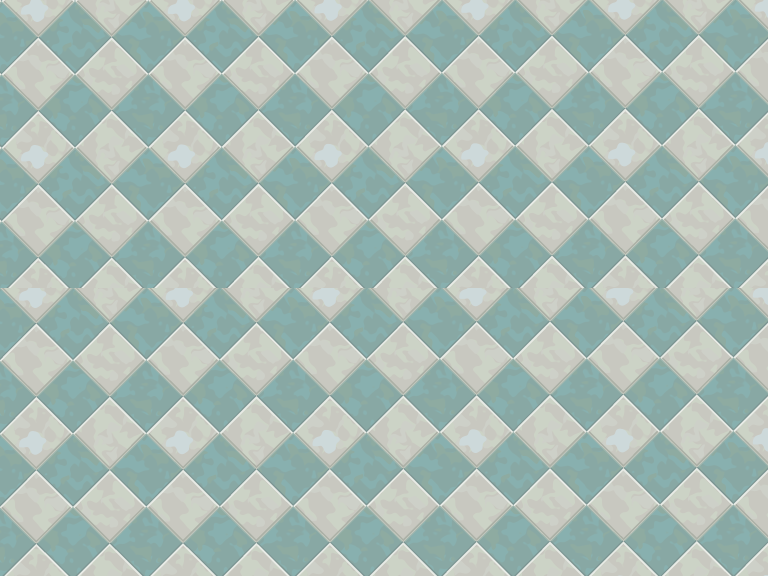
This pattern is drawn by a WebGL 1 fragment shader. Its source:

```glsl
precision highp float;
// Diagonal checkerboard of cream and teal glazed tiles with bevelled edges.
uniform vec2 u_resolution;

#define PERIOD 0.1274                 // tile diagonal, in canvas heights
#define ORIGIN vec2(0.1302, 0.0017)   // first tile corner from the top left
#define BAND_SHIFT vec2(0.027, 0.027) // offset of the lower half, in periods
#define TILT 0.004                    // slight rise of the rows to the right
#define HIGHLIGHT_WIDTH 0.034         // edge widths, in tile sides
#define SHADE_WIDTH 0.045
#define DARK_WIDTH 0.026
#define BLOTCH_SCALE 4.2
#define CREAM vec3(0.785, 0.783, 0.752)
#define TEAL vec3(0.535, 0.660, 0.645)

vec2 randomGradient(vec2 cell) {
  float angle = 6.2832 * fract(sin(dot(cell, vec2(127.1, 311.7))) * 43758.5);
  return vec2(cos(angle), sin(angle));
}

float gradientNoise(vec2 p) {
  vec2 i = floor(p);
  vec2 f = p - i;
  vec2 w = f * f * f * (f * (f * 6.0 - 15.0) + 10.0);
  float a = dot(randomGradient(i), f);
  float b = dot(randomGradient(i + vec2(1.0, 0.0)), f - vec2(1.0, 0.0));
  float c = dot(randomGradient(i + vec2(0.0, 1.0)), f - vec2(0.0, 1.0));
  float d = dot(randomGradient(i + 1.0), f - 1.0);
  return mix(mix(a, b, w.x), mix(c, d, w.x), w.y);
}

// Crisp-edged patch where the noise exceeds a level
float patchMask(float n, float level) {
  return smoothstep(level - 0.025, level + 0.025, n);
}

// Mottled glaze: eight tile variants recur every two columns and two rows
vec3 glaze(vec2 local, vec2 variant, float isTeal) {
  vec2 p = local * BLOTCH_SCALE + variant * vec2(17.0, 29.0) + 5.0;
  float wobble = gradientNoise(p * 1.7 + 40.0);
  float broad = gradientNoise(p + 0.6 * wobble);
  float small = gradientNoise(p * 1.25 + 71.0 + 0.5 * wobble);

  vec3 teal = mix(TEAL, vec3(0.535, 0.690, 0.685), patchMask(broad, 0.10));
  teal = mix(teal, vec3(0.555, 0.670, 0.630), patchMask(small, 0.24));

  vec3 cream = mix(CREAM, vec3(0.800, 0.828, 0.775), patchMask(broad, 0.06));
  cream = mix(cream, vec3(0.805, 0.815, 0.785), patchMask(small, 0.24));

  // Pale blue pool on one cream variant
  float isPool = 1.0 - step(0.5, distance(variant, vec2(2.0, 0.0)));
  vec2 pool = (local - vec2(-0.04, 0.12)) / vec2(0.16, 0.13);
  float poolMask = patchMask(1.0 - length(pool) + 0.7 * wobble, 0.0);
  cream = mix(cream, vec3(0.805, 0.850, 0.855), isPool * poolMask);
  return mix(cream, teal, isTeal);
}

// Highlight above and shade below each cream tile, dark rim under each teal
vec3 bevel(vec3 color, vec2 f, float isTeal) {
  float upper = min(f.x, 1.0 - f.y);
  float lower = min(1.0 - f.x, f.y);
  if (isTeal > 0.5) {
    color = mix(color, vec3(0.62, 0.71, 0.68), step(upper, 0.022));
    color = mix(color, vec3(0.49, 0.59, 0.58), step(lower, DARK_WIDTH));
  } else {
    color = mix(color, vec3(0.67, 0.69, 0.65), step(lower, SHADE_WIDTH));
    color = mix(color, vec3(0.79, 0.80, 0.76), step(lower, 0.014));
    color = mix(color, vec3(0.91, 0.92, 0.90), step(upper, HIGHLIGHT_WIDTH));
  }
  return color;
}

vec3 tiles(vec2 point) {
  // Two stacked halves, each measured downward from its own top
  float down = 1.0 - point.y;
  float band = step(0.5, down);
  vec2 q = vec2(point.x, down - 0.5 * band + TILT * point.x) - ORIGIN;
  q = q / PERIOD + band * BAND_SHIFT;

  // Diagonal lattice
  vec2 diagonal = vec2(q.x + q.y, q.x - q.y);
  vec2 id = floor(diagonal);
  vec2 sumDiff = vec2(id.x + id.y, id.x - id.y);
  float isTeal = mod(sumDiff.x, 2.0);
  vec2 center = 0.5 * (sumDiff + vec2(1.0, 0.0));

  vec3 color = glaze(q - center, mod(sumDiff, 4.0), isTeal);
  return bevel(color, diagonal - id, isTeal);
}

void main() {
  // Average a 3 by 3 grid of samples to smooth every edge
  vec3 sum = vec3(0.0);
  for (int i = 0; i < 3; i++) {
    for (int j = 0; j < 3; j++) {
      vec2 offset = (vec2(float(i), float(j)) - 1.0) / 3.0;
      sum += tiles((gl_FragCoord.xy + offset) / u_resolution.y);
    }
  }
  gl_FragColor = vec4(sum / 9.0, 1.0);
}
```
